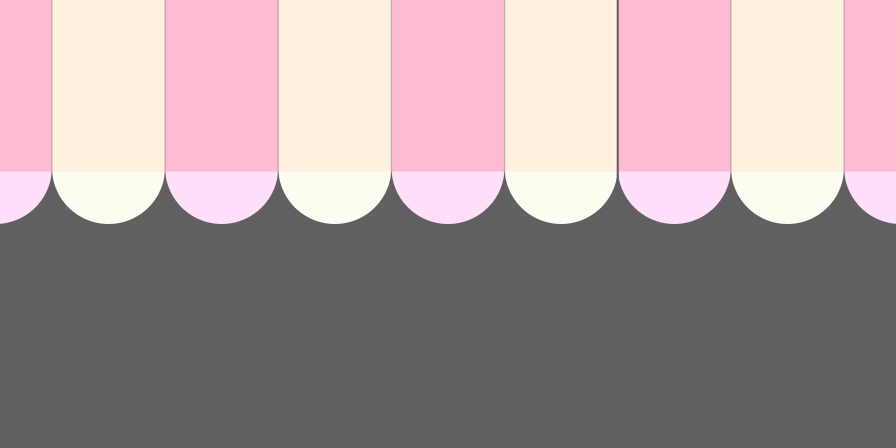
A Shadertoy shader for this background:

```glsl
#define PITCH 0.2526      // panel width, in canvas heights
#define BAND_Y 0.617      // where the pale trim begins
#define HEM_Y 0.5         // lowest point of the scallops
#define SEAM 0.0008       // width of the gap between panels
#define OPEN_SEAM 0.0024  // width of the one looser gap
#define PI 3.14159265

const vec3 BACKDROP = vec3(0.378);
const vec3 PINK = vec3(1.0, 0.73, 0.83);
const vec3 CREAM = vec3(1.0, 0.937, 0.867);
const vec3 PALE_PINK = vec3(1.0, 0.87, 0.98);
const vec3 PALE_CREAM = vec3(0.992, 0.988, 0.94);

// Antialiased coverage of a signed distance, negative inside
float coverage(float dist, float pixel) {
    return clamp(0.5 - dist / pixel, 0.0, 1.0);
}

void mainImage(out vec4 fragColor, in vec2 fragCoord) {
    float pixel = 1.0 / iResolution.y;
    vec2 p = fragCoord * pixel;
    p.x -= 0.5 * iResolution.x * pixel;

    // Repeated panels, centred on the canvas
    float u = p.x / PITCH;
    float localX = (fract(u + 0.5) - 0.5) * PITCH;

    // Alternating stripes and their pale trim
    float pinkPanel = coverage(-cos(PI * u) * PITCH / PI, pixel);
    float trim = coverage(p.y - BAND_Y, pixel);
    vec3 cloth = mix(mix(CREAM, PINK, pinkPanel),
                     mix(PALE_CREAM, PALE_PINK, pinkPanel), trim);

    // Round scallops below straight panels
    float radius = 0.5 * PITCH;
    float drop = min(p.y - HEM_Y - radius, 0.0);
    float awning = coverage(length(vec2(localX, drop)) - radius, pixel);
    awning = mix(1.0, awning, trim);

    // Hairline gaps, one of them looser
    float gap = floor(u) == 1.0 ? OPEN_SEAM : SEAM;
    float seamDist = max(radius - abs(localX) - 0.5 * gap, 0.0);
    float seam = min(gap / pixel, 1.0) * clamp(1.0 - seamDist / pixel, 0.0, 1.0);

    fragColor = vec4(mix(BACKDROP, cloth, awning * (1.0 - seam)), 1.0);
}
```
